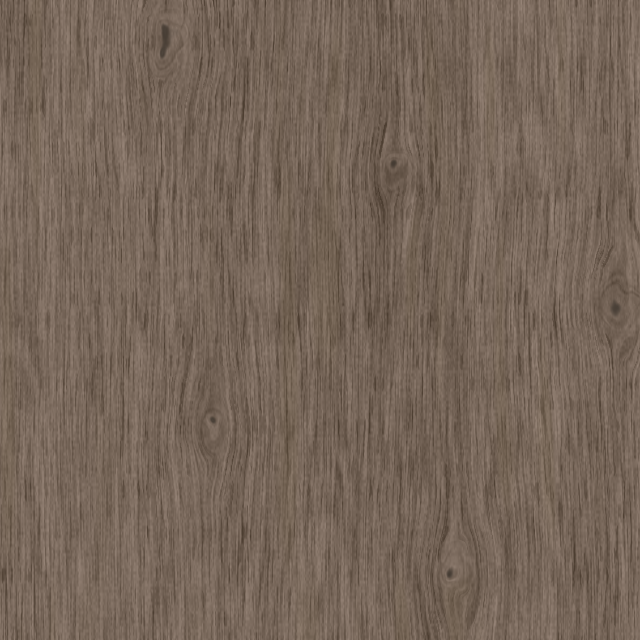
Reproduce this texture procedurally as a three.js fragment shader.

```glsl
// Grey-brown oak board: soft staves, fine vertical fibres, dark pores and a few knots.
varying vec2 vUv;

const vec3 DARK_WOOD = vec3(0.36, 0.30, 0.25);
const vec3 LIGHT_WOOD = vec3(0.56, 0.49, 0.44);
const vec3 OLIVE_STAIN = vec3(0.46, 0.40, 0.30);
const vec3 PITH = vec3(0.24, 0.21, 0.18);
const float BASE_TONE = 0.65;
const float STAVE_COUNT = 6.4;
const float STAVE_CONTRAST = 0.17;
const float THREAD_CONTRAST = 0.54;
const float FIBRE_CONTRAST = 0.20;
const float SPECK_CONTRAST = 0.34;
const float PORE_DEPTH = 0.30;
const float LINE_DEPTH = 0.22;
const float CRACK_DEPTH = 0.5;
const int KNOT_COUNT = 5;
const float KNOT_MIN = 0.016;
const float KNOT_MAX = 0.036;
const float KNOT_SQUASH = 0.68;

float hash(vec2 p) {
  vec3 q = fract(vec3(p.xyx) * 0.1031);
  q += dot(q, q.yzx + 33.33);
  return fract((q.x + q.y) * q.z);
}

float noise(vec2 p) {
  vec2 cell = floor(p);
  vec2 f = fract(p);
  f = f * f * (3.0 - 2.0 * f);
  float low = mix(hash(cell), hash(cell + vec2(1.0, 0.0)), f.x);
  float high = mix(hash(cell + vec2(0.0, 1.0)), hash(cell + vec2(1.0, 1.0)), f.x);
  return mix(low, high, f.y);
}

// Noise centred on zero, stretched by a frequency per axis.
float streak(vec2 p, float across, float along) {
  return noise(p * vec2(across, along) + across) - 0.5;
}

// Long thin lines along the level curve of a stretched noise.
float thinLine(vec2 p, float across, float along, float width) {
  return 1.0 - smoothstep(0.2 * width, width, abs(streak(p, across, along)));
}

// Arched growth rings in the middle of a stave.
float cathedral(vec2 p, float offset, float seed) {
  float wobble = 0.05 * streak(p, 30.0, 5.0);
  float arch = p.y + 38.0 * offset * offset + wobble;
  return noise(vec2(arch * 26.0, seed * 17.0)) - 0.5;
}

void main() {
  vec2 p = vUv;
  vec2 grain = p;
  grain.x += 0.012 * streak(p, 5.0, 2.5) + 0.002 * streak(p, 16.0, 9.0);

  // Knots push the grain aside and carry their own rings.
  float ringMask = 0.0;
  float ringTone = 0.0;
  float halo = 0.0;
  float pith = 0.0;
  for (int i = 0; i < KNOT_COUNT; i++) {
    float id = float(i);
    vec2 centre = vec2(fract(0.70 + 0.64 * id), (id + 0.6) / float(KNOT_COUNT));
    centre += 0.04 * (vec2(hash(vec2(id, 3.0)), hash(vec2(id, 8.0))) - 0.5);
    float radius = mix(KNOT_MIN, KNOT_MAX, hash(vec2(id, 21.0)));
    vec2 d = (p - centre) * vec2(1.0, KNOT_SQUASH);
    d += 0.9 * radius * vec2(streak(p, 31.0, 19.0), streak(p, 24.0, 27.0));
    d += 0.2 * radius * streak(p, 90.0, 60.0);
    float r = length(d);
    float push = 1.9 * radius * radius;
    grain.x -= d.x * push / (r * r + push);

    float mask = 1.0 - smoothstep(radius * 0.5, radius * 1.5, r);
    float rings = noise(vec2(r * 270.0, id * 9.0 + 2.0 * d.y / radius)) - 0.5;
    ringTone += mask * (0.6 * rings - 0.06);
    ringMask = max(ringMask, mask);
    halo += exp(-r * r / (radius * radius * 3.0)) * (0.6 + 1.6 * streak(p, 28.0, 14.0));
    pith = max(pith, 1.0 - smoothstep(radius * 0.08, radius * 0.32, r));
  }

  // Staves: slow tone changes with narrow joints.
  float staveX = grain.x * STAVE_COUNT + 0.3;
  float stave = floor(staveX);
  float local = fract(staveX);
  float joint = smoothstep(0.96, 1.0, local);
  float staveTone = mix(hash(vec2(stave, 5.0)), hash(vec2(stave + 1.0, 5.0)), joint) - 0.5;
  float archShare = smoothstep(0.35, 0.7, hash(vec2(stave, 12.0)));
  archShare *= smoothstep(0.0, 0.15, local) * (1.0 - smoothstep(0.85, 1.0, local));

  // Broad bands and arches.
  float tone = BASE_TONE + STAVE_CONTRAST * staveTone;
  tone += 0.17 * streak(grain, 7.0, 1.1);
  tone += 0.17 * streak(grain, 33.0, 1.4);
  tone += 0.12 * streak(grain, 115.0, 3.0);
  tone += 0.18 * archShare * cathedral(grain, (local - 0.5) / STAVE_COUNT, stave);

  // Single fibres, threads and specks.
  float fibres = FIBRE_CONTRAST * streak(grain, 240.0, 9.0);
  fibres += THREAD_CONTRAST * streak(grain, 450.0, 18.0);
  fibres += SPECK_CONTRAST * streak(p, 490.0, 210.0);
  tone = mix(tone, BASE_TONE, 0.7 * ringMask) + ringTone + fibres * (1.0 - 0.3 * ringMask);

  // Short pores and long lines gather in bands; cracks are rare.
  float band = 0.6 + 0.8 * noise(grain * vec2(24.0, 2.0) + 40.0);
  float pores = smoothstep(0.20, 0.32, streak(grain, 480.0, 30.0));
  float lines = thinLine(grain, 190.0, 5.0, 0.11);
  float crackGate = smoothstep(0.30, 0.42, streak(grain, 26.0, 6.0));
  float cracks = thinLine(grain, 60.0, 2.0, 0.05) * crackGate;
  float dark = PORE_DEPTH * pores * band + LINE_DEPTH * lines * band + CRACK_DEPTH * cracks;
  tone -= dark * (1.0 - 0.7 * ringMask);
  tone -= 0.18 * clamp(halo, 0.0, 1.2);

  // Colour: wood ramp, faint olive stains, dark knot hearts.
  vec3 colour = mix(DARK_WOOD, LIGHT_WOOD, clamp(tone, -0.3, 1.15));
  float stain = smoothstep(0.1, 0.35, streak(grain, 42.0, 3.5));
  colour = mix(colour, OLIVE_STAIN, 0.2 * stain * archShare);
  colour = mix(colour, PITH, 0.75 * pith);
  gl_FragColor = vec4(colour, 1.0);
}
```
